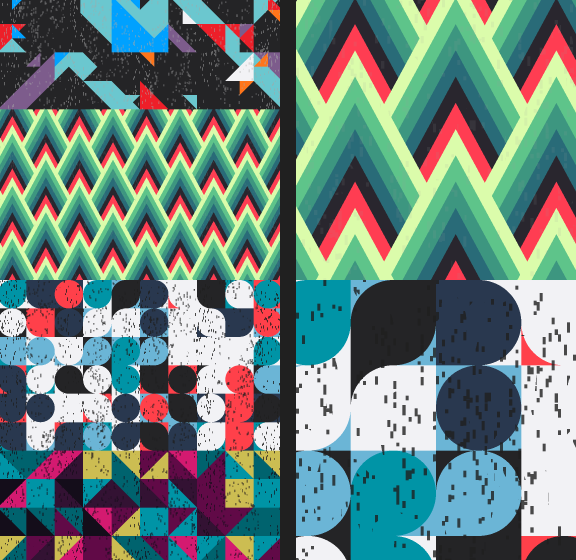
Left, the full canvas; right, a detail of the centre.
Reproduce this pattern procedurally as a Shadertoy shader.

```glsl
// Four stacked bands of worn geometric paper: shards, chevrons, round tiles, split squares.
#define CELLS 9.846                // tiles across the canvas
#define ORIGIN vec2(0.077, 0.154)  // part of the first tile hidden at left and top
#define BAND_ENDS vec3(4.0, 10.0, 16.0)
#define CHEVRON_GAP 1.18           // distance between chevron columns
#define CHEVRON_STEP 1.846         // vertical repeat inside a column
#define CHEVRON_SLOPE 1.85
#define CHEVRON_APEX vec2(4.051, 7.308)
#define ROUNDING 0.55              // chance of a rounded tile corner
#define WEAR 0.22                  // density of the flecks
#define SAMPLES 3                  // antialiasing grid per side

const vec3 BLACK = vec3(0.14, 0.14, 0.15);
const vec3 WHITE = vec3(0.95, 0.95, 0.96);
const vec3 RED = vec3(1.0, 0.25, 0.29);
const vec3 TEAL = vec3(0.0, 0.58, 0.65);
const vec3 AQUA = vec3(0.42, 0.78, 0.81);
const vec3 MAUVE = vec3(0.49, 0.36, 0.55);
const vec3 PLUM = vec3(0.38, 0.04, 0.28);
const vec3 PINK = vec3(0.83, 0.1, 0.44);

const vec3 SHARDS[8] = vec3[8](BLACK, AQUA, MAUVE, BLACK, vec3(0.93, 0.12, 0.16),
    vec3(0.0, 0.63, 1.0), vec3(1.0, 0.46, 0.1), WHITE);
const vec3 STRIPES[6] = vec3[6](vec3(0.86, 0.99, 0.67), vec3(0.37, 0.77, 0.54),
    vec3(0.24, 0.59, 0.5), vec3(0.16, 0.42, 0.47), vec3(0.16, 0.15, 0.18), vec3(1.0, 0.24, 0.32));
const vec3 ROUNDS[8] = vec3[8](WHITE, TEAL, RED, WHITE, vec3(0.16, 0.22, 0.31),
    vec3(0.42, 0.71, 0.84), WHITE, BLACK);
const vec3 SPLITS[8] = vec3[8](PLUM, TEAL, vec3(0.2, 0.07, 0.2), PINK,
    vec3(0.0, 0.39, 0.43), PLUM, vec3(0.8, 0.74, 0.32), vec3(0.08, 0.05, 0.1));

float hash(vec2 p) {
    vec3 q = fract(p.xyx * 0.1031);
    q += dot(q, q.yzx + 33.33);
    return fract((q.x + q.y) * q.z);
}

float noise(vec2 p) {
    vec2 i = floor(p), f = fract(p);
    f = f * f * (3.0 - 2.0 * f);
    return mix(mix(hash(i), hash(i + vec2(1, 0)), f.x),
               mix(hash(i + vec2(0, 1)), hash(i + 1.0), f.x), f.y);
}

int pick(vec2 id) { return int(hash(id) * 7.999); }

// Right triangles of three sizes over slanted strips
vec3 shardBand(vec2 p) {
    vec3 color = BLACK;
    vec2 strip = floor(vec2(p.x - p.y, p.y * 0.5) + 20.0);
    if (hash(strip) < 0.3) color = hash(strip + 5.0) < 0.65 ? MAUVE : AQUA;
    if (p.y < 2.0 && p.x > 2.9 + max(p.y - 0.6, 0.0) && p.x < 6.0) color = AQUA;
    float size = 2.0;
    for (int i = 0; i < 3; i++) {
        vec2 id = floor(p / size) + 31.0 * float(i + 1);
        vec2 f = fract(p / size);
        if (hash(id + 3.0) < 0.5) f.x = 1.0 - f.x;
        if (hash(id + 7.0) < 0.5) f.y = 1.0 - f.y;
        float fill = i == 2 ? 0.12 : 0.34;
        if (hash(id) < fill && f.x + f.y < 1.0) color = SHARDS[pick(id + 11.0)];
        size *= 0.5;
    }
    return color;
}

// Nested chevrons; the lower apex covers the ones above it
vec3 chevronBand(vec2 p) {
    vec2 q = p - CHEVRON_APEX;
    float column = floor(q.x / CHEVRON_GAP + 0.5);
    float top = -100.0, depth = 0.0;
    for (float k = -1.0; k <= 1.0; k++) {
        float c = column + k;
        float fall = q.y - CHEVRON_SLOPE * abs(q.x - c * CHEVRON_GAP);
        float shift = 0.5 * mod(c, 2.0);
        float apex = (floor(fall / CHEVRON_STEP - shift) + shift) * CHEVRON_STEP;
        if (apex > top) { top = apex; depth = fall - apex; }
    }
    return STRIPES[clamp(int(6.0 * depth / CHEVRON_STEP), 0, 5)];
}

// Square tiles with randomly rounded corners
vec3 roundBand(vec2 p) {
    vec2 id = floor(p), f = fract(p) - 0.5;
    bool isDisc = hash(id + 17.0) < 0.25;
    bool isRounded = isDisc || hash(id * 2.0 + step(0.0, f) + 40.0) < ROUNDING;
    int front = pick(id + 23.0);
    int back = (front + 1 + int(hash(id + 29.0) * 6.0)) % 8;
    return ROUNDS[isRounded && length(f) > 0.5 ? back : front];
}

// Squares cut along one diagonal
vec3 splitBand(vec2 p) {
    vec2 id = floor(p), f = fract(p);
    if (hash(id + 51.0) < 0.5) f.x = 1.0 - f.x;
    return SPLITS[pick(id + (f.x > f.y ? 61.0 : 83.0))];
}

// Short vertical scratches gathered in patches
float flecks(vec2 p) {
    vec2 q = p * vec2(28.0, 8.0);
    q.y += 5.0 * hash(vec2(floor(q.x), 9.0));
    vec2 id = floor(q);
    float density = WEAR * noise(p * vec2(3.0, 1.3)) * noise(p * vec2(7.0, 2.0) + 40.0) * 2.0;
    return step(hash(id), density) * step(fract(q.y), 0.3 + 0.7 * hash(id + 13.0));
}

vec3 paper(vec2 p) {
    float worn = flecks(p);
    if (p.y < BAND_ENDS.x) return mix(shardBand(p), vec3(0.65), 0.5 * worn);
    if (p.y < BAND_ENDS.y) return mix(chevronBand(p), vec3(0.6), 0.12 * worn);
    if (p.y < BAND_ENDS.z) return mix(roundBand(p), vec3(0.12), 0.8 * worn);
    return mix(splitBand(p), vec3(0.08, 0.05, 0.1), 0.7 * worn);
}

void mainImage(out vec4 fragColor, in vec2 fragCoord) {
    vec3 sum = vec3(0.0);
    for (int i = 0; i < SAMPLES * SAMPLES; i++) {
        vec2 offset = (vec2(i % SAMPLES, i / SAMPLES) + 0.5) / float(SAMPLES) - 0.5;
        vec2 pos = fragCoord + offset;
        sum += paper(vec2(pos.x, iResolution.y - pos.y) / iResolution.x * CELLS + ORIGIN);
    }
    fragColor = vec4(sum / float(SAMPLES * SAMPLES), 1.0);
}
```
